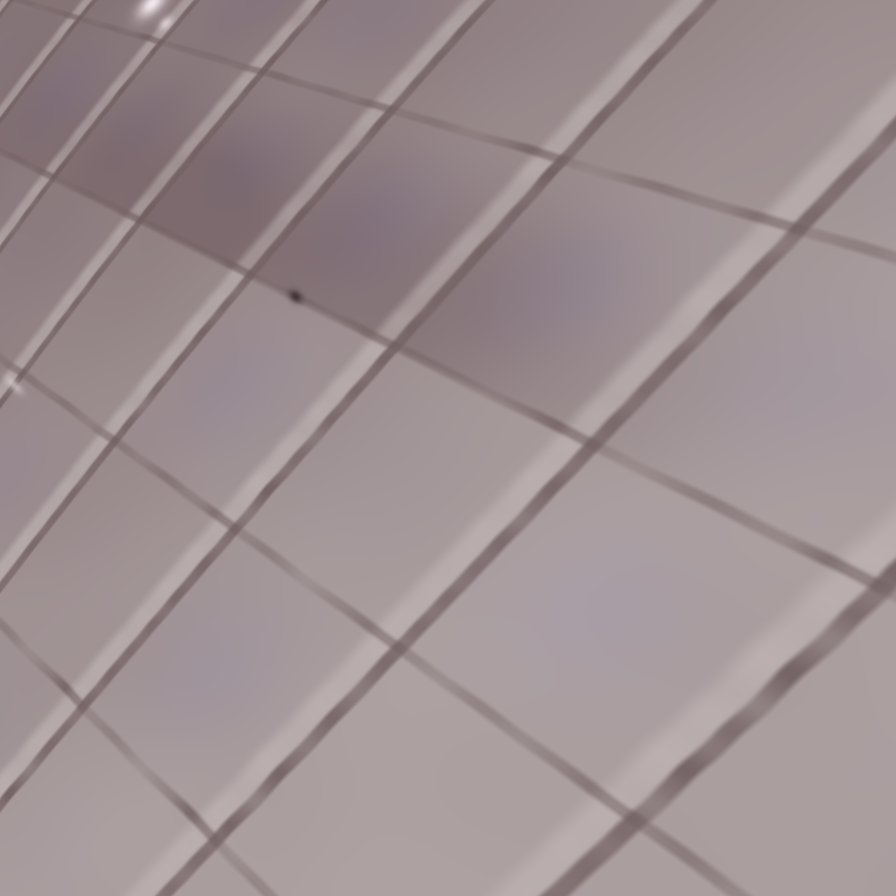
Reproduce this texture procedurally as a Shadertoy shader.

```glsl
// Glazed wall tiles seen obliquely: canvas points are mapped back onto a slightly
// bent perspective grid, then shaded with a rounded bright edge and dark groove
// on rising joints, faint worn grout on falling joints, and a broad soft shadow.

#define GRID_ORIGIN vec2(0.885, 0.254)  // a joint crossing, y measured downward
#define STEP_U vec2(0.143, 0.043)       // one tile along the falling joints
#define STEP_V vec2(-0.209, 0.254)      // one tile along the rising joints
#define PERSPECTIVE vec2(-0.19, 0.029)
#define BEVEL_WIDTH 0.13
#define GROOVE_WIDTH 0.028
#define GROUT_WIDTH 0.020
#define TILE_LIGHT vec3(0.668, 0.620, 0.622)
#define TILE_DARK vec3(0.490, 0.418, 0.430)
#define BEVEL_COLOR vec3(0.745, 0.700, 0.700)
#define GROOVE_COLOR vec3(0.440, 0.370, 0.375)
#define SHADOW_DEPTH 0.48

float hash(vec2 p) {
    p = fract(p * vec2(0.1031, 0.1130));
    p += dot(p, p.yx + 33.33);
    return fract((p.x + p.y) * p.x * 91.7);
}

vec2 gradient(vec2 cell) {
    float angle = 6.2832 * hash(cell + 57.0);
    return vec2(cos(angle), sin(angle));
}

float gradientNoise(vec2 p) {
    vec2 i = floor(p), f = fract(p);
    vec2 w = f * f * f * (f * (f * 6.0 - 15.0) + 10.0);
    vec2 e = vec2(1.0, 0.0);
    float low = mix(dot(gradient(i), f), dot(gradient(i + e), f - e), w.x);
    float high = mix(dot(gradient(i + e.yx), f - e.yx),
                     dot(gradient(i + 1.0), f - 1.0), w.x);
    return mix(low, high, w.y);
}

// Inverse perspective; the loop refines the curvature of the falling joints.
vec2 tileCoords(vec2 p) {
    vec2 grid = vec2(0.0), offset = GRID_ORIGIN - p;
    for (int i = 0; i < 6; i++) {
        float v = clamp(grid.y, -1.0, 4.0);
        vec2 stepU = STEP_U - vec2(0.0, 0.0013 * v + 0.003 * v * v);
        vec2 a = PERSPECTIVE.x * p - stepU;
        vec2 b = PERSPECTIVE.y * p - STEP_V;
        grid = vec2(offset.x * b.y - b.x * offset.y,
                    a.x * offset.y - offset.x * a.y) / (a.x * b.y - b.x * a.y);
    }
    return grid;
}

// Soft elliptical spot, longer along the rising joints.
float spot(vec2 p, vec2 center, vec2 size) {
    vec2 d = p - center;
    d = vec2(d.x - d.y, d.x + d.y) * 0.7071 / size;
    return exp(-dot(d, d));
}

void mainImage(out vec4 fragColor, in vec2 fragCoord) {
    vec2 p = fragCoord / iResolution.xy;
    p.y = 1.0 - p.y;
    vec2 grid = tileCoords(p);
    vec2 blur = max(fwidth(grid), vec2(0.012));
    float wobble = gradientNoise(grid * vec2(1.0, 7.0));
    float wear = gradientNoise(grid * vec2(3.0, 1.0) + 9.0);

    // Signed distances to the nearest rising and falling joints
    vec2 joint = grid + vec2(0.008, 0.010) * vec2(wobble, wear);
    vec2 nearest = floor(joint + 0.5);
    vec2 d = joint - nearest;
    vec2 tile = floor(joint);

    // Broad lighting, with one shadowed row ending sharply at its lower joint
    float tone = min(0.14 + 0.55 * p.x + 0.85 * p.y, 1.0);
    float row = smoothstep(-0.1, 0.85, joint.y)
              * (1.0 - smoothstep(1.0 - blur.y, 1.0 + blur.y * 2.0, joint.y));
    tone -= SHADOW_DEPTH * row * smoothstep(0.8, -1.0, grid.x)
          * smoothstep(-6.0, -2.5, grid.x);
    tone += 0.10 * gradientNoise(grid * 1.3 + 4.0) + 0.08 * (hash(tile + 20.0) - 0.5);
    vec3 color = mix(TILE_DARK, TILE_LIGHT, clamp(tone, 0.0, 1.05));

    // Cool lilac sheen inside some tiles
    vec2 inside = fract(joint) - vec2(0.45, 0.5);
    float sheen = exp(-9.0 * dot(inside, inside)) * hash(tile + 41.0);
    color += vec3(-0.016, -0.012, 0.020) * sheen;

    // Falling joints: faint grout, darker just before each crossing
    float grout = 1.0 - smoothstep(GROUT_WIDTH - blur.y, GROUT_WIDTH + blur.y, abs(d.y));
    float crossing = smoothstep(-0.28, -0.08, d.x) * (1.0 - smoothstep(0.0, 0.05, d.x));
    float groutDepth = clamp(0.36 + 0.5 * wear + 0.3 * crossing, 0.1, 0.8);
    color = mix(color, GROOVE_COLOR, grout * groutDepth);

    // Rising joints: rounded bright edge beside a narrow dark groove
    float bevel = smoothstep(-BEVEL_WIDTH - 0.02, -0.55 * BEVEL_WIDTH, d.x)
                * (1.0 - smoothstep(-0.03, 0.01 + blur.x, d.x));
    bevel *= (0.82 + 0.25 * wobble) * (1.0 - 0.65 * grout);
    color = mix(color, BEVEL_COLOR, bevel * (0.65 + 0.25 * tone));
    float groove = 1.0 - smoothstep(GROOVE_WIDTH - blur.x, GROOVE_WIDTH + blur.x,
                                    abs(d.x - 0.022));
    color = mix(color, GROOVE_COLOR, groove * clamp(0.68 + 0.5 * wobble, 0.3, 0.9));

    // Wet glints and one small chip
    float glint = spot(p, vec2(0.170, 0.004), vec2(0.020, 0.010))
                + 0.6 * spot(p, vec2(0.185, 0.026), vec2(0.009, 0.006))
                + 0.5 * spot(p, vec2(0.016, 0.430), vec2(0.005, 0.012));
    color = mix(color, vec3(0.95, 0.91, 0.93), clamp(glint, 0.0, 1.0));
    float chip = spot(p, vec2(0.330, 0.331), vec2(0.006, 0.008));
    color = mix(color, vec3(0.22, 0.17, 0.18), 0.85 * chip);

    fragColor = vec4(color, 1.0);
}
```
